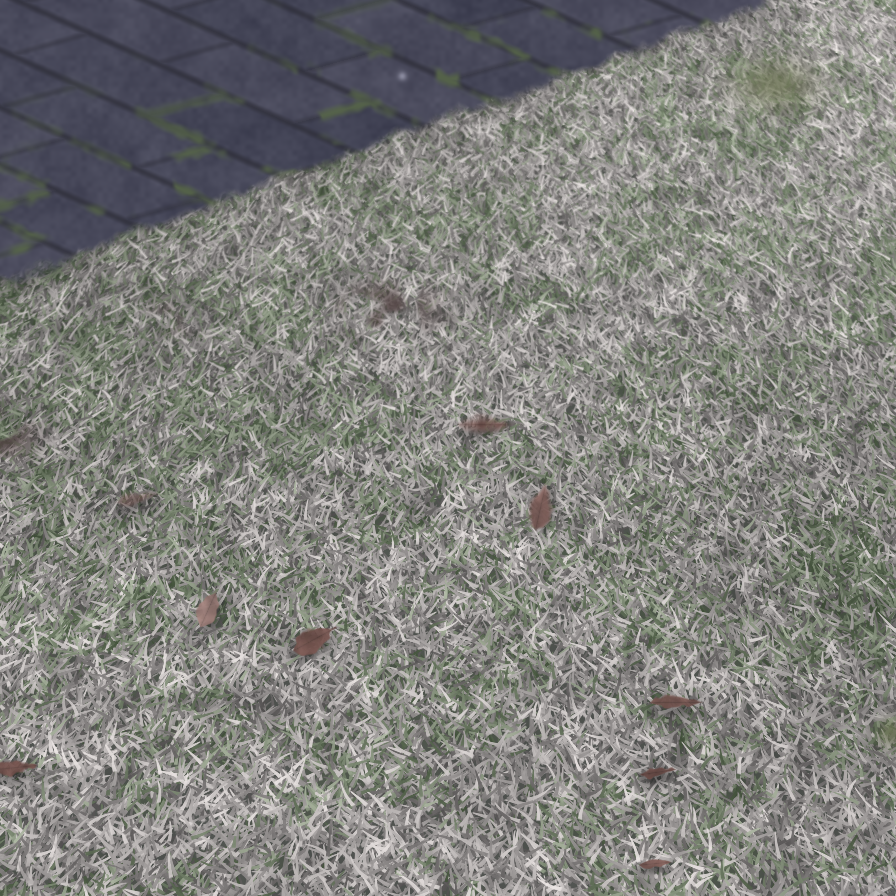
A WebGL 2 fragment shader for this texture:

```glsl
#version 300 es
precision highp float;
uniform vec2 u_resolution;
out vec4 fragColor;

float hash(vec2 p) {
  return fract(sin(dot(p, vec2(127.1, 311.7))) * 43758.5453);
}

float noise(vec2 p) {
  vec2 i = floor(p), f = fract(p);
  f = f * f * (3.0 - 2.0 * f);
  return mix(mix(hash(i), hash(i + vec2(1, 0)), f.x),
             mix(hash(i + vec2(0, 1)), hash(i + vec2(1, 1)), f.x), f.y);
}

float fbm(vec2 p) {
  return 0.55 * noise(p) + 0.3 * noise(p * 2.1 + 7.3) + 0.15 * noise(p * 4.3 + 3.1);
}

float blob(vec2 p, vec2 center, vec2 size) {
  vec2 d = (p - center) / size;
  return exp(-dot(d, d));
}

// Staggered bricks with mossy, defocused joints
vec3 paving(vec2 p) {
  float across = (p.y + 0.45 * p.x) / 0.064 + 0.25;
  float row = floor(across);
  float along = (p.y - 0.28 * p.x) / 0.11 + 0.5 * mod(row, 2.0);
  float rowJoint = 0.064 * (0.5 - abs(fract(across) - 0.5));
  float endJoint = 0.11 * (0.5 - abs(fract(along) - 0.5));
  float gap = max(1.0 - smoothstep(0.0, 0.007, rowJoint), 0.6 - 0.6 * smoothstep(0.0, 0.006, endJoint));
  float brick = hash(vec2(row, floor(along)));
  vec3 col = mix(vec3(0.26, 0.265, 0.335), vec3(0.305, 0.305, 0.375), brick);
  col += 0.08 * (fbm(p * 35.0) - 0.5) + 0.03 * (noise(p * 170.0) - 0.5);
  col = mix(col, vec3(0.18, 0.18, 0.22), 0.7 * gap);
  float nearLawn = smoothstep(0.24, 0.04, p.y - 0.684 - 0.367 * p.x);
  float moss = smoothstep(0.44, 0.66, fbm(p * 24.0 + 4.0)) * nearLawn;
  float ragged = min(rowJoint, endJoint) + 0.006 * (noise(p * 90.0) - 0.5);
  col = mix(col, vec3(0.35, 0.41, 0.29), 0.85 * moss * (1.0 - smoothstep(0.0, 0.011, ragged)));
  return mix(col, vec3(0.65, 0.65, 0.73), 0.7 * blob(p, vec2(0.449, 0.915), vec2(0.005)));
}

// Layered blades on a grid that shrinks with distance
vec3 lawn(vec2 p, float greenness, float soil) {
  float depth = 1.9 - p.y;
  vec2 q = 88.0 * vec2((p.x - 0.5) / depth, -log(depth));
  float blur = 88.0 / (depth * u_resolution.y) + 0.28 * smoothstep(0.35, 1.0, p.y);
  float clump = noise(q * 0.9) - 0.5;
  vec3 col = mix(vec3(0.30, 0.31, 0.30), vec3(0.28, 0.34, 0.25), greenness);
  for (int layer = 0; layer < 14; layer++) {
    float height = float(layer) / 13.0;
    vec2 g = q + float(layer) * vec2(13.37, 7.71);
    for (int k = 0; k < 9; k++) {
      vec2 cell = floor(g) + vec2(k % 3, k / 3) - 1.0;
      float r = hash(cell + 3.7), s = hash(cell + 19.3);
      vec2 d = g - cell - vec2(r, s);
      float lean = (hash(cell + 41.9) - 0.5) * 2.7;
      float len = 0.45 + 0.4 * hash(cell + 57.1);
      vec2 dir = vec2(sin(lean), cos(lean));
      float t = dot(d, dir);
      float side = abs(dot(d, vec2(dir.y, -dir.x)) + (r - 0.5) * 0.5 * t * t);
      float width = 0.072 * (1.0 - 0.6 * t / len);
      float cover = (1.0 - smoothstep(width - 0.5 * blur, width + 0.5 * blur, side))
                  * (1.0 - smoothstep(len - 0.12, len, abs(t)));
      float tone = clamp(0.95 * hash(cell + 73.3) + 0.3 * height - 0.1 + 0.35 * clump, 0.0, 1.15);
      vec3 straw = mix(vec3(0.32, 0.31, 0.31), vec3(0.79, 0.77, 0.765), tone);
      vec3 green = mix(vec3(0.25, 0.31, 0.22), vec3(0.60, 0.64, 0.56), tone);
      vec3 blade = mix(straw, green, step(hash(cell + 91.7), greenness));
      col = mix(col, blade, 0.92 * cover);
    }
  }
  return mix(col, vec3(0.31, 0.25, 0.25), soil);
}

// Fallen leaves: center, half length, angle
vec3 addLeaves(vec3 col, vec2 p) {
  vec4 leaves[9] = vec4[9](
    vec4(0.541, 0.526, 0.025, 0.0), vec4(0.603, 0.432, 0.024, 1.35),
    vec4(0.233, 0.321, 0.022, 1.15), vec4(0.350, 0.286, 0.026, 0.5),
    vec4(0.752, 0.216, 0.026, 0.0), vec4(0.733, 0.138, 0.020, 0.15),
    vec4(0.014, 0.143, 0.027, 0.1), vec4(0.730, 0.036, 0.016, 0.1),
    vec4(0.150, 0.443, 0.022, 0.2));
  for (int i = 0; i < 9; i++) {
    vec4 leaf = leaves[i];
    vec2 d = p - leaf.xy;
    float c = cos(leaf.w), s = sin(leaf.w);
    vec2 l = vec2(c * d.x + s * d.y, c * d.y - s * d.x) / leaf.z;
    float wide = leaf.w > 0.4 ? 0.5 : 0.27;
    float edge = abs(l.y) - wide * (1.0 - l.x * l.x) * max(1.0 - 0.35 * l.x, 0.3);
    edge += 0.2 * (noise(p * 160.0) - 0.5);
    float soft = 0.06 + 0.25 * smoothstep(0.3, 0.6, p.y);
    vec3 tint = mix(vec3(0.42, 0.29, 0.27), vec3(0.62, 0.50, 0.48), i == 2 ? 0.9 : 0.4 * hash(leaf.xy));
    tint *= 0.85 + 0.3 * noise(p * 110.0) - 0.15 * exp(-abs(l.y) * 30.0);
    col *= 1.0 - 0.35 * blob(l, vec2(0.0, -0.35), vec2(1.0, 0.35));
    col = mix(col, tint, (i == 8 ? 0.5 : 0.92) * (1.0 - smoothstep(-soft, soft, edge)));
  }
  return col;
}

void main() {
  vec2 p = gl_FragCoord.xy / u_resolution;

  // Green and bare patches
  float greenness = 0.1 + 0.42 * smoothstep(0.36, 0.74, fbm(p * vec2(19.0, 27.0) + 2.0));
  greenness += 0.4 * blob(p, vec2(0.96, 0.35), vec2(0.08, 0.07));
  greenness += 0.35 * blob(p, vec2(0.27, 0.55), vec2(0.04, 0.02));
  greenness += 0.25 * blob(p, vec2(0.12, 0.32), vec2(0.09, 0.04));
  greenness += 0.25 * blob(p, vec2(0.82, 0.85), vec2(0.07, 0.03));
  greenness += 0.35 * blob(p, vec2(0.99, 0.70), vec2(0.03, 0.05));
  greenness += 0.18 * blob(p, vec2(0.10, 0.60), vec2(0.25, 0.12));
  greenness -= 0.15 * blob(p, vec2(0.40, 0.08), vec2(0.5, 0.15));
  float soil = blob(p, vec2(0.43, 0.655), vec2(0.05, 0.025))
             + blob(p, vec2(0.0, 0.515), vec2(0.035, 0.025))
             + 0.7 * blob(p, vec2(0.20, 0.645), vec2(0.03, 0.015));
  soil *= 0.9 * smoothstep(0.35, 0.65, noise(p * 50.0));
  vec3 grass = lawn(p, clamp(greenness, 0.03, 0.75), clamp(soil, 0.0, 0.8));

  // Broad light variation and moss clumps
  grass *= 0.93 + 0.2 * fbm(p * vec2(16.0, 24.0) + 9.0);
  grass *= 1.0 + 0.10 * smoothstep(0.4, 1.0, p.x) * smoothstep(0.45, 0.9, p.y);
  grass *= 1.0 - 0.09 * blob(p, vec2(0.08, 0.58), vec2(0.3, 0.15));
  grass *= 1.0 - 0.08 * blob(p, vec2(0.95, 0.33), vec2(0.2, 0.2));
  float clump = blob(p, vec2(0.865, 0.905), vec2(0.045, 0.028)) + blob(p, vec2(0.995, 0.182), vec2(0.015));
  grass = mix(grass, vec3(0.42, 0.45, 0.32), 0.75 * clump);
  grass = addLeaves(grass, p);

  // Ragged, soft border between paving and lawn
  float border = p.y - 0.684 - 0.367 * p.x + 0.022 * (fbm(p * 45.0) - 0.5);
  grass *= 1.0 - 0.2 * exp(-abs(border) * 70.0);
  vec3 col = mix(grass, paving(p), smoothstep(-0.008, 0.009, border));
  fragColor = vec4(col, 1.0);
}
```
